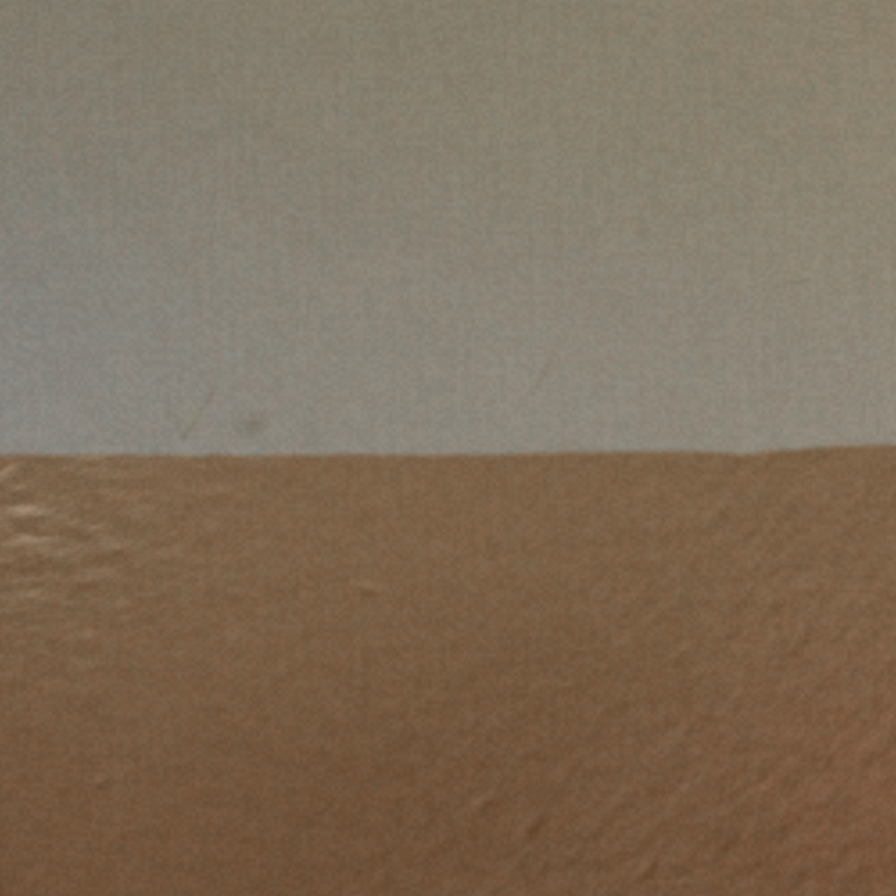
Give the GLSL for this texture, as a Shadertoy shader.

```glsl
// A two-tone painted wall: matte grey plaster above, glossy brown paint below.
// Smooth gradients set the light; slopes of stretched value noise give the
// paint relief, and soft strokes and spots add scuffs, bumps and grain.
#define EDGE_HEIGHT 0.492
#define EDGE_SOFT 0.0055
#define GRAIN 0.036
#define WEAVE 0.012
#define RIPPLE 0.15
#define RELIEF 0.085
#define SCUFF 0.06

float hash(vec2 p) {
    return fract(sin(dot(p, vec2(127.1, 311.7))) * 43758.5453);
}

float noise(vec2 p) {
    vec2 i = floor(p), f = fract(p);
    f = f * f * (3.0 - 2.0 * f);
    return mix(mix(hash(i), hash(i + vec2(1, 0)), f.x),
               mix(hash(i + vec2(0, 1)), hash(i + vec2(1, 1)), f.x), f.y);
}

float fbm(vec2 p) {
    float sum = 0.0, amp = 0.5;
    for (int i = 0; i < 4; i++, amp *= 0.5) {
        sum += amp * noise(p);
        p = p * 2.03 + 17.3;
    }
    return sum;
}

vec2 turn(vec2 p, float a) {
    return vec2(cos(a) * p.x + sin(a) * p.y, cos(a) * p.y - sin(a) * p.x);
}

// Soft elliptical spot, rotated by an angle
float spot(vec2 p, vec2 centre, vec2 size, float angle) {
    vec2 q = turn(p - centre, angle) / size;
    return exp(-dot(q, q));
}

// Soft thin line between two ends
float stroke(vec2 p, vec2 a, vec2 b, float width) {
    vec2 d = b - a;
    float t = clamp(dot(p - a, d) / dot(d, d), 0.0, 1.0);
    float r = length(p - a - d * t) / width;
    return exp(-r * r);
}

// Raised drip: lit above, shaded below
float bump(vec2 p, vec2 centre, vec2 size, float angle) {
    vec2 shift = turn(vec2(0.0, size.y * 0.7), -angle);
    return spot(p, centre + shift, size, angle) - spot(p, centre - shift, size, angle);
}

// Slope of noise stretched along a direction
float slope(vec2 p, float angle, vec2 scale) {
    vec2 q = turn(p, angle) * scale;
    return fbm(q) - fbm(q + vec2(0.1, 0.45));
}

float edgeHeight(float x) {
    float rise = 0.004 * smoothstep(0.45, 0.72, x) + 0.008 * smoothstep(0.84, 1.0, x);
    float chip = 0.004 * spot(vec2(x, 0), vec2(0.83, 0), vec2(0.022, 1), 0.0);
    return EDGE_HEIGHT + rise - chip + 0.002 * (noise(vec2(x * 45.0, 3.0)) - 0.5);
}

vec3 plaster(vec2 p) {
    vec3 low = mix(vec3(0.540, 0.525, 0.492), vec3(0.560, 0.532, 0.478), p.x);
    vec3 high = mix(vec3(0.507, 0.482, 0.424), vec3(0.540, 0.503, 0.425), p.x);
    vec3 col = mix(low, high, smoothstep(0.48, 1.0, p.y));
    col += vec3(-0.008, -0.002, 0.012) * spot(p, vec2(0.0, 0.66), vec2(0.22, 0.18), 0.0);
    col += 0.014 * (fbm(p * vec2(5, 9)) - 0.47);

    // Scuffs and faint scratches
    float marks = 0.9 * spot(p, vec2(0.282, 0.525), vec2(0.017, 0.011), 0.4);
    marks += 0.5 * stroke(p, vec2(0.205, 0.513), vec2(0.240, 0.565), 0.004);
    marks += 0.4 * stroke(p, vec2(0.205, 0.513), vec2(0.188, 0.545), 0.005);
    marks += 0.4 * stroke(p, vec2(0.595, 0.560), vec2(0.617, 0.605), 0.004);
    marks += 0.5 * stroke(p, vec2(0.880, 0.684), vec2(0.902, 0.688), 0.003);
    col -= SCUFF * marks * vec3(0.9, 1.0, 1.2);
    return col + vec3(0.02, 0.02, 0.0) * spot(p, vec2(0.215, 0.535), vec2(0.010, 0.018), -0.4);
}

vec3 gloss(vec2 p) {
    vec3 col = mix(vec3(0.443, 0.330, 0.232), vec3(0.484, 0.383, 0.278), smoothstep(0.0, 0.48, p.y));
    col += vec3(0.026, 0.008, 0.010) * spot(p, vec2(1.0, 0.12), vec2(0.20, 0.20), 0.0);
    col += vec3(0.005, 0.012, 0.020) * spot(p, vec2(0.0, 0.42), vec2(0.22, 0.18), 0.0);
    col -= 0.014 * spot(p, vec2(0.52, 0.14), vec2(0.30, 0.12), 0.6);
    col += 0.018 * (fbm(p * 7.0 + 4.0) - 0.47);

    // Short ripples catch the light on the left
    float left = spot(p, vec2(0.0, 0.42), vec2(0.22, 0.14), 0.0);
    float wave = slope(p, 0.12, vec2(24, 62));
    col += RIPPLE * left * (wave + 0.8 * max(wave, 0.0)) * vec3(1.0, 1.05, 1.1);
    col += 0.09 * spot(p, vec2(0.035, 0.397), vec2(0.035, 0.004), 0.1);
    col += 0.09 * spot(p, vec2(0.008, 0.475), vec2(0.018, 0.004), 0.5);

    // Diagonal relief grows toward the lower right
    float right = 0.25 + 0.75 * smoothstep(0.45, 1.1, p.x + 0.6 * (0.45 - p.y));
    col += RELIEF * right * slope(p, 0.8, vec2(36, 62));

    // Single drips
    float drips = 0.8 * bump(p, vec2(0.410, 0.343), vec2(0.018, 0.006), -0.2)
        + bump(p, vec2(0.540, 0.105), vec2(0.014, 0.006), 0.6)
        + 1.1 * bump(p, vec2(0.592, 0.078), vec2(0.017, 0.007), 0.8)
        + 0.7 * bump(p, vec2(0.720, 0.030), vec2(0.020, 0.007), 0.9);
    return col + 0.05 * (drips + 0.7 * bump(p, vec2(0.115, 0.128), vec2(0.009, 0.005), 0.5));
}

void mainImage(out vec4 fragColor, in vec2 fragCoord) {
    vec2 p = fragCoord / iResolution.xy;
    float d = p.y - edgeHeight(p.x);
    vec3 col = mix(gloss(p), plaster(p), smoothstep(-EDGE_SOFT, EDGE_SOFT, d));
    // Fine grain, faint weave and colour speckle
    col += GRAIN * (noise(p * 250.0) - 0.5) + 0.012 * (noise(p * 120.0) - 0.5);
    col += WEAVE * (noise(p * vec2(130, 30)) + noise(p * vec2(30, 130)) - 1.0);
    col += 0.016 * (noise(p * 110.0 + 9.0) - 0.5) * vec3(1.0, -0.4, -0.8);
    fragColor = vec4(clamp(col, 0.0, 1.0), 1.0);
}
```
